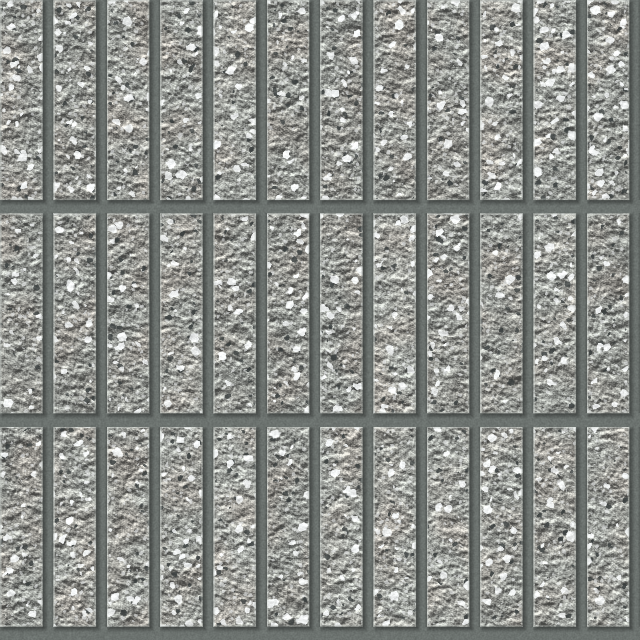
Reproduce this texture procedurally as a three.js fragment shader.

```glsl
// Upright split-granite mosaic tiles, twelve by three, in sunken grey-green grout.
#define COLUMNS 12.0
#define ROWS 3.0
#define JOINT vec2(0.20, 0.25)
#define SOFT 0.014
#define RELIEF 0.40
#define STONE_TONE 0.585
#define STONE_TINT vec3(0.99, 1.01, 0.98)
#define WARM_TINT vec3(1.015, 1.0, 0.96)
#define WHITE_CHIP vec3(0.97, 0.98, 0.98)
#define DARK_CHIP vec3(0.22, 0.24, 0.24)
#define GROUT vec3(0.425, 0.450, 0.437)

varying vec2 vUv;

vec2 hash2(vec2 p) {
  vec3 q = fract(p.xyx * vec3(0.1031, 0.1030, 0.0973));
  q += dot(q, q.yzx + 33.33);
  return fract((q.xx + q.yz) * q.zy);
}

float corner(vec2 cell, vec2 f, vec2 o) {
  return dot(hash2(cell + o) * 2.0 - 1.0, f - o);
}

float gradientNoise(vec2 p) {
  vec2 i = floor(p), f = fract(p);
  vec2 u = f * f * f * (f * (f * 6.0 - 15.0) + 10.0);
  float low = mix(corner(i, f, vec2(0.0)), corner(i, f, vec2(1.0, 0.0)), u.x);
  float high = mix(corner(i, f, vec2(0.0, 1.0)), corner(i, f, vec2(1.0)), u.x);
  return mix(low, high, u.y);
}

// Rotated octaves hide the noise lattice.
float rockHeight(vec2 p) {
  float sum = 0.0, amp = 1.0;
  p *= vec2(3.6, 5.2);
  for (int i = 0; i < 4; i++) {
    sum += amp * gradientNoise(p);
    p = mat2(1.75, 0.98, -0.98, 1.75) * p + 17.3;
    amp *= 0.76;
  }
  return sum;
}

// Scattered rough grains: random centre, turn, stretch and size per cell.
float chips(vec2 p, float scale, float density, float size) {
  p *= scale;
  p += 0.26 * vec2(gradientNoise(p * 2.3), gradientNoise(p * 2.3 + 31.0));
  vec2 cell = floor(p);
  float mask = 0.0;
  for (int y = -1; y <= 1; y++) {
    for (int x = -1; x <= 1; x++) {
      vec2 id = cell + vec2(float(x), float(y));
      vec2 rnd = hash2(id + 53.0);
      vec2 d = p - id - hash2(id);
      float a = (rnd.y - 0.5) * 2.4;
      d = mat2(cos(a), -sin(a), sin(a), cos(a)) * d;
      d = abs(d * vec2(1.0, 1.0 + 0.7 * rnd.x / density));
      float hex = max(d.x, 0.5 * d.x + 0.866 * d.y);
      float radius = size * mix(0.3, 1.0, fract(rnd.y * 7.0));
      float grain = 1.0 - smoothstep(-SOFT, SOFT, (hex - radius) / scale);
      mask = max(mask, grain * step(rnd.x, density) * mix(0.8, 1.0, rnd.y));
    }
  }
  return mask;
}

float boxDistance(vec2 p, vec2 halfSize) {
  vec2 d = abs(p) - halfSize;
  return length(max(d, 0.0)) + min(max(d.x, d.y), 0.0);
}

vec3 stone(vec2 p, vec2 id) {
  vec2 seed = hash2(id + 7.0);
  vec2 q = p + floor(seed * 90.0) * 1.37;
  float height = rockHeight(q);
  float slope = height - rockHeight(q + vec2(-0.018, 0.05));
  float ledge = gradientNoise(q * vec2(1.1, 3.4) + 0.3 * height);
  float tone = STONE_TONE + RELIEF * slope + 0.17 * height;
  tone += 0.06 * (seed.x - 0.5) - 0.14 * smoothstep(0.12, 0.5, ledge);
  // Bounced light lifts the deepest hollows.
  tone = 0.26 + 0.5 * (tone - 0.26 + sqrt((tone - 0.26) * (tone - 0.26) + 0.012));
  float warmth = smoothstep(-0.25, 0.4, gradientNoise(q * 1.3 + 9.0));
  vec3 col = min(tone, 0.95) * mix(STONE_TINT, WARM_TINT, warmth);

  // Mineral grains, from fine to coarse.
  col = mix(col, WHITE_CHIP * 0.92, 0.7 * chips(q + 3.1, 8.5, 0.36, 0.34));
  col = mix(col, DARK_CHIP, 0.9 * chips(q + 11.7, 5.5, 0.20, 0.32));
  float density = mix(0.26, 0.5, seed.y);
  float grainLight = 1.0 + 0.10 * slope;
  return mix(col, WHITE_CHIP * grainLight, chips(q + 23.9, 4.2, density, 0.38));
}

void main() {
  // One unit is a column pitch; each cell is one wide and four high.
  vec2 cellSize = vec2(1.0, COLUMNS / ROWS);
  vec2 p = vUv * COLUMNS;
  vec2 id = floor(p / cellSize);
  vec2 local = p - id * cellSize;
  vec2 halfSize = 0.5 * (cellSize - JOINT);
  vec2 centre = vec2(halfSize.x, cellSize.y - halfSize.y);
  vec2 fromCentre = local - centre;
  float tileDist = boxDistance(fromCentre, halfSize);

  // Sunken joint, shaded by the tile above and to the left.
  float castDist = boxDistance(fromCentre - vec2(0.045, -0.045), halfSize);
  float shadow = 1.0 - smoothstep(-0.05, 0.08, castDist);
  float nearNext = (1.0 - smoothstep(0.0, 0.05, 1.0 - local.x)) * step(JOINT.y, local.y);
  float speckle = gradientNoise(p * 27.0) + 0.6 * gradientNoise(p * 11.0);
  vec3 grout = GROUT * (1.0 + 0.14 * speckle) * (1.0 - 0.36 * shadow - 0.16 * nearNext);

  // Worn rim, brightest along the top and left edges.
  vec3 tile = stone(p, id);
  float rim = smoothstep(-0.045, -0.015, tileDist);
  vec2 edge = vec2(local.x, cellSize.y - local.y);
  float lit = 1.0 - smoothstep(0.02, 0.05, min(edge.x, edge.y));
  tile = mix(tile, vec3(0.68, 0.70, 0.68), rim * mix(0.4, 0.55, lit));
  tile += 0.08 * rim * lit;

  vec3 col = mix(tile, grout, smoothstep(-SOFT, SOFT, tileDist));
  gl_FragColor = vec4(clamp(col, 0.0, 1.0), 1.0);
}
```
